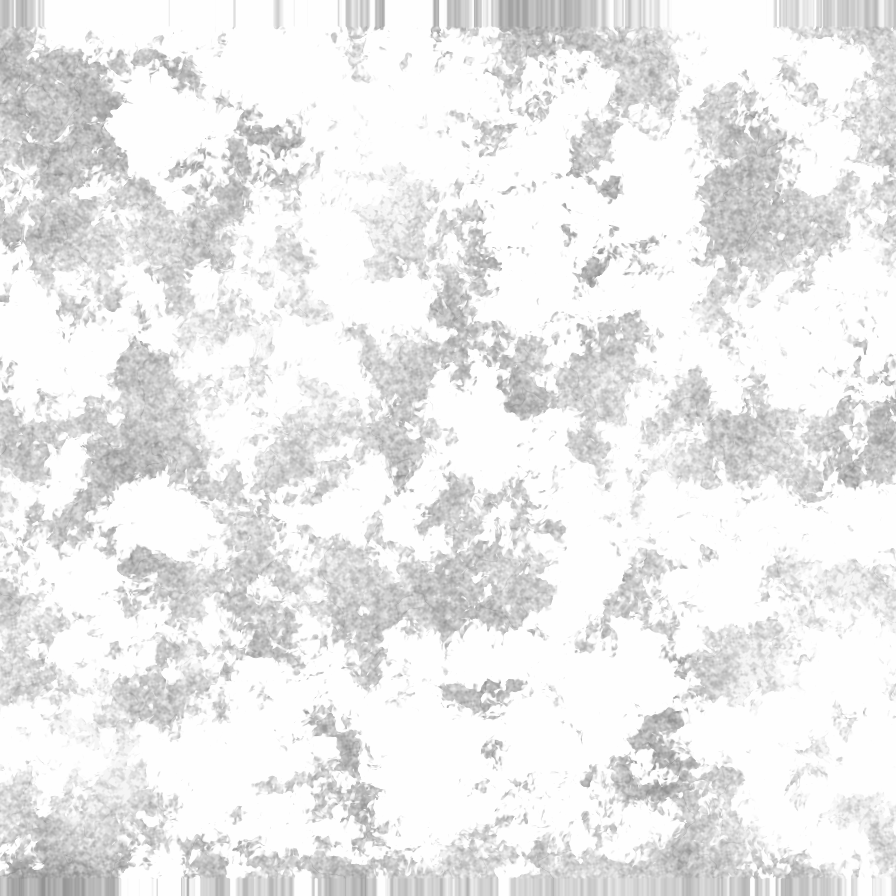
Write a Shadertoy shader that draws this texture.

```glsl
// Weathered white plaster with ragged grey stains and streaked upper and lower borders

float hash(vec2 cell) {
    uvec2 q = uvec2(ivec2(cell) + 4096) * uvec2(1597334673u, 3812015801u);
    uint n = (q.x ^ q.y) * 1597334673u;
    n = (n ^ (n >> 15)) * 2246822519u;
    return float((n ^ (n >> 13)) >> 8) / 16777216.0;
}

float noise(vec2 p) {
    vec2 cell = floor(p), f = fract(p);
    f = f * f * (3.0 - 2.0 * f);
    return mix(mix(hash(cell), hash(cell + vec2(1, 0)), f.x),
               mix(hash(cell + vec2(0, 1)), hash(cell + vec2(1, 1)), f.x), f.y);
}

// Normalised fractal noise; each octave is turned to hide the grid
float fbm(vec2 p, int octaves, float gain) {
    float sum = 0.0, total = 0.0, weight = 1.0;
    for (int i = 0; i < octaves; i++) {
        sum += weight * noise(p);
        total += weight;
        weight *= gain;
        p = mat2(1.6, 1.2, -1.2, 1.6) * p + 17.3;
    }
    return sum / total;
}

void mainImage(out vec4 fragColor, in vec2 fragCoord) {
    vec2 uv = fragCoord / iResolution.xy;

    // Holding y at the borders draws the last row out into vertical streaks
    vec2 p = vec2(uv.x, clamp(uv.y, 0.019, 0.971));

    // Bend the stains so their outlines are irregular
    vec2 bend = vec2(fbm(p * 22.0 + 40.0, 4, 0.7), fbm(p * 22.0 + 90.0, 4, 0.7)) - 0.5;
    vec2 q = p + 0.03 * bend;

    // Ragged stain coverage with crumbs and a slight downward drag
    float stain = fbm(q * vec2(11.0, 12.0) + 3.0, 6, 0.75);
    float drag = noise(mat2(0.97, 0.24, -0.24, 0.97) * p * vec2(300.0, 150.0));
    float field = stain + 0.08 * (drag - 0.5);
    float coverage = smoothstep(0.472, 0.535, field);

    // Patchy strength, fine grain and thin dark creases
    float strength = fbm(q * 7.0 + 61.0, 5, 0.65);
    float grain = fbm(p * 190.0 + 11.0, 2, 1.0);
    float crease = 1.0 - smoothstep(0.0, 0.035, abs(fbm(q * 28.0 + 29.0, 3, 0.5) - 0.5));
    float shade = 0.148 + 0.5 * (strength - 0.5) + 0.3 * (grain - 0.5)
                + 0.25 * (stain - 0.5) + 0.06 * crease;

    float grey = 0.995 - coverage * clamp(shade, 0.035, 0.42);
    fragColor = vec4(vec3(grey), 1.0);
}
```
